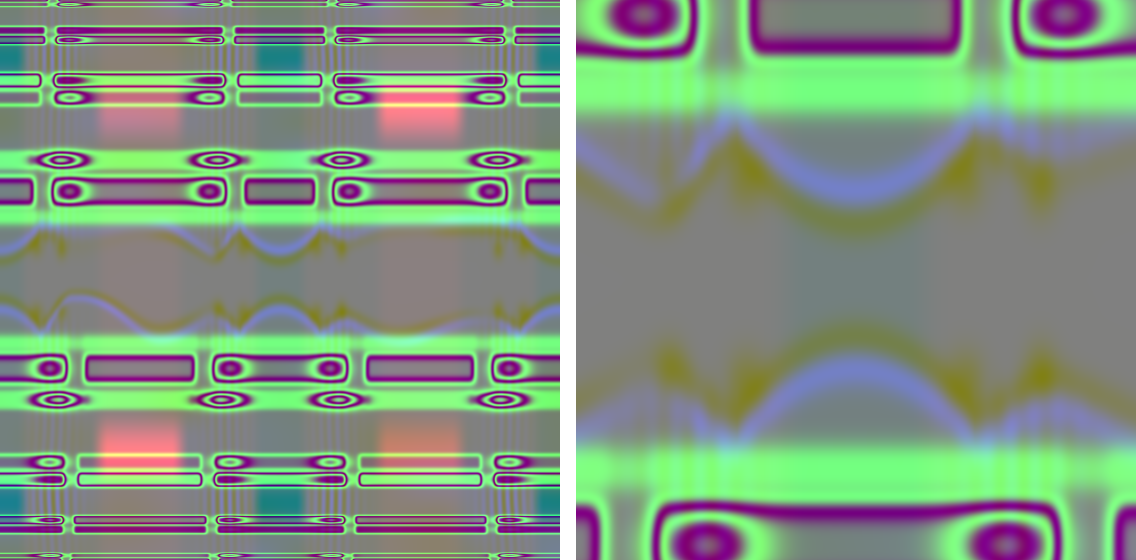
Left, the full canvas; right, a detail of the centre.
A WebGL 1 fragment shader for this background:

```glsl
precision highp float;
uniform vec2 u_resolution;

const float ROW_HEIGHT = 0.026;
const float MIRROR_SUM = 0.2865;

float hash(vec2 p) {
  vec3 q = fract(vec3(p.xyx) * 0.1031);
  q += dot(q, q.yzx + 33.33);
  return fract((q.x + q.y) * q.z);
}

float noise(vec2 p) {
  vec2 i = floor(p), f = fract(p);
  f = f * f * (3.0 - 2.0 * f);
  return mix(mix(hash(i), hash(i + vec2(1.0, 0.0)), f.x),
             mix(hash(i + vec2(0.0, 1.0)), hash(i + 1.0), f.x), f.y);
}

float flatBump(float t) {
  return exp(-t * t * t * t);
}

float blob(vec2 p, vec2 radius) {
  vec2 q = p / radius;
  return exp(-dot(q, q));
}

float band(float a, float b, float soft, float x) {
  return smoothstep(a - soft, a + soft, x) * (1.0 - smoothstep(b - soft, b + soft, x));
}

// Height of one row: long bars split by a gap, with a raised lobe
float row(vec2 p, float gap, float gapWidth, float height, float level, vec3 lobe) {
  float bars = level * flatBump(p.y / height) * (1.0 - flatBump((p.x - gap) / gapWidth));
  return bars + lobe.z * blob(p - vec2(lobe.x, 0.0), vec2(lobe.y, height * 0.75));
}

// Pairs of rows, packed tighter away from the middle
float rowField(vec2 p) {
  float h = 1.55 * blob(vec2(0.0, p.y - 0.113), vec2(1.0, 0.0135));
  h *= 1.0 - 0.35 * flatBump((p.x - 0.172) / 0.014);
  float centre = 0.186, stride = 0.155, scale = 1.0, sign = 1.0;
  for (int i = 0; i < 4; i++) {
    float gap = 0.143 + 0.029 * sqrt(scale);
    float gapWidth = 0.008 + 0.010 * scale;
    float apart = 0.028 * scale;
    float height = ROW_HEIGHT * scale;
    vec3 innerLobe = vec3(0.126, 0.026, 6.0);
    vec3 outerLobe = vec3(0.126 + 0.016 * scale * scale, 0.039, 12.0 * scale * scale);
    h += row(p - vec2(0.0, centre - apart), gap, gapWidth, height,
             4.8 + 1.5 * sign, innerLobe);
    h += row(p - vec2(0.0, centre + apart), gap, gapWidth, height * mix(1.0, 0.65, scale * scale),
             5.5 - 4.1 * sign * scale, outerLobe);
    centre += stride;
    stride *= 0.62;
    scale *= 0.55;
    sign = -sign;
  }
  return h;
}

// Red glow in the wide columns, teal in the narrow ones
float redField(float x, float d, float strength) {
  float wide = 1.0 - smoothstep(0.055, 0.09, x);
  float narrow = smoothstep(0.195, 0.222, x);
  float glow = smoothstep(0.225, 0.31, d) * (1.0 - smoothstep(0.32, 0.37, d));
  float teal = band(0.37, 0.425, 0.025, d);
  return wide * (0.08 + strength * glow) - narrow * (0.1 + 0.7 * teal);
}

// Blue and olive wisps in the middle, fine upright streaks at the gaps
float blueField(vec2 uv, float x, float d) {
  float offset = x - 0.25;
  float wide = 1.0 - smoothstep(0.12, 0.18, x);
  float drift = (noise(uv * vec2(7.0, 5.0) + 3.0) - 0.5) * 0.11 * wide;
  float arc = 0.052 + 9.0 * min(offset * offset, 0.005) - 0.03 * wide + drift;
  float t = (d - arc) / 0.012;
  float fade = mix(1.0, noise(uv * vec2(16.0, 9.0)), 0.3 + 0.6 * wide);
  float wisp = (exp(-t * t) - 0.8 * exp(-(t + 1.4) * (t + 1.4))) * fade;
  float knots = blob(vec2(x - 0.185, d - 0.06), vec2(0.012, 0.018))
              + blob(vec2(x - 0.14, d - 0.055), vec2(0.010, 0.018));
  float wobble = 4.0 * noise(uv * vec2(12.0, 8.0));
  float nearGap = blob(vec2(x - 0.153, 0.0), vec2(0.035, 1.0));
  float streak = sin(x * 430.0 + wobble) * nearGap * (0.12 + 0.35 * band(0.37, 0.425, 0.02, d));
  float wear = (noise(uv * vec2(9.0, 14.0) + 17.0) - 0.5) * 0.4 * smoothstep(0.1, 0.2, d);
  return 0.65 * wisp - 0.5 * knots + streak * smoothstep(0.04, 0.1, d) + wear * (1.0 - nearGap);
}

void main() {
  vec2 uv = gl_FragCoord.xy / u_resolution;
  float upper = step(0.5, uv.y);
  float d = abs(uv.y - 0.5);

  // Two mirrored columns across; the lower half swaps wide and narrow
  float x = 0.5 * abs(fract(uv.x * 2.0) - 0.5);
  float rowX = mix(MIRROR_SUM - x, x, upper);
  float warp = (noise(uv * vec2(6.0, 4.0) + 9.0) - 0.5) * 0.006;
  float h = rowField(vec2(rowX + warp, d));

  float strength = mix(0.95, 0.5, mod(floor(uv.x * 2.0) + upper, 2.0));
  vec3 wave = vec3(redField(x, d, strength), sin(h), blueField(uv, x, d));
  gl_FragColor = vec4(clamp(0.5 + 0.5 * wave, 0.0, 1.0), 1.0);
}
```
